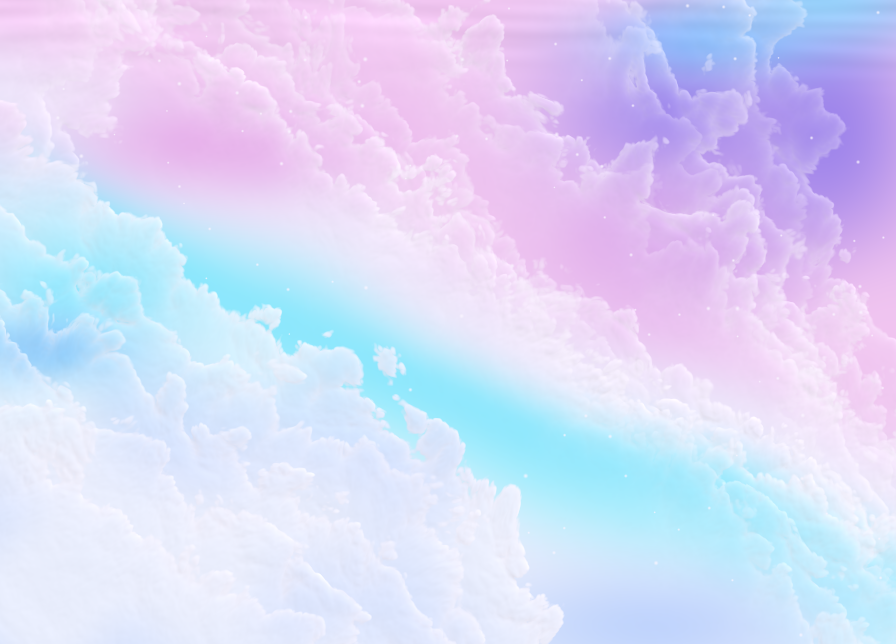
Write a Shadertoy shader that draws this background.

```glsl
const vec3 CYAN = vec3(0.52, 0.90, 0.99);
const vec3 AQUA = vec3(0.70, 0.94, 0.99);
const vec3 MIST = vec3(0.91, 0.93, 0.99);
const vec3 HAZE = vec3(0.92, 0.90, 0.98);
const vec3 PINK = vec3(0.94, 0.77, 0.94);
const vec3 ORCHID = vec3(0.88, 0.62, 0.90);
const vec3 VIOLET = vec3(0.62, 0.52, 0.92);
const vec3 BLUE = vec3(0.48, 0.69, 0.97);
const vec3 PERIWINKLE = vec3(0.75, 0.83, 0.99);
const vec3 RIM_WHITE = vec3(0.98, 0.96, 1.0);
const vec2 LIGHT_STEP = vec2(0.004, 0.006);
const float PUFF_SCALE = 5.5;
const float PUFF_HEIGHT = 0.20;
const float PUFF_MEAN = 0.40;
const float EDGE_SOFTNESS = 0.007;
const float RELIEF = 0.75;
const float STAR_GRID = 26.0;
const float STAR_SHARE = 0.16;
const int FRONT_TIERS = 5;
const int RIDGE_COUNT = 6;
// Ridge position, outward angle and brightness
const vec4 RIDGES[RIDGE_COUNT] = vec4[](
    vec4(1.31, 0.70, 0.28, 0.55), vec4(1.18, 0.70, 0.46, 0.65),
    vec4(1.01, 0.75, 0.90, 0.65), vec4(0.80, 0.645, 0.95, 0.75),
    vec4(0.22, 0.90, -0.50, 0.60), vec4(1.25, 0.19, 0.75, 0.55));

vec2 hash2(vec2 cell) {
    vec2 q = vec2(dot(cell, vec2(127.1, 311.7)), dot(cell, vec2(269.5, 183.3)));
    return fract(sin(q) * 43758.5);
}

float cornerSlope(vec2 cell, vec2 corner, vec2 f) {
    return dot(hash2(cell + corner) * 2.0 - 1.0, f - corner);
}

float gradientNoise(vec2 p) {
    vec2 cell = floor(p), f = fract(p), x = vec2(1, 0), y = vec2(0, 1);
    vec2 u = f * f * f * (f * (f * 6.0 - 15.0) + 10.0);
    return mix(mix(cornerSlope(cell, vec2(0), f), cornerSlope(cell, x, f), u.x),
               mix(cornerSlope(cell, y, f), cornerSlope(cell, x + y, f), u.x), u.y);
}

// Rounded lobes with sharp creases
float billow(vec2 p) {
    p *= PUFF_SCALE;
    p += 0.3 * vec2(gradientNoise(p + 3.7), gradientNoise(p + 9.2));
    float sum = 0.0, weight = 1.0;
    for (int i = 0; i < 5; i++) {
        sum += weight * abs(gradientNoise(p));
        p = mat2(1.6, 1.2, -1.2, 1.6) * p + 5.3;
        weight *= 0.56;
    }
    return sum;
}

void tint(inout vec3 col, vec2 p, vec2 center, vec2 radius, vec3 tone) {
    vec2 q = (p - center) / radius;
    col = mix(col, tone, exp(-dot(q, q)));
}

float bankDepth(vec2 p, vec2 point, float angle) {
    return dot(point - p, vec2(cos(angle), sin(angle)));
}

float cover(float depth) { return smoothstep(-EDGE_SOFTNESS, EDGE_SOFTNESS, depth); }

// Thin bright lip over a wide soft glow
float rimLight(float depth) {
    float inside = max(depth, 0.0);
    return cover(depth) * (0.5 * exp(-inside / 0.014) + 0.5 * exp(-inside / 0.07));
}

vec3 skyColor(vec2 p) {
    float t = (p.y - 0.742 + 0.448 * p.x) / 1.096 + 0.06 * gradientNoise(p * 3.0);
    vec3 col = mix(MIST, AQUA, smoothstep(-0.24, -0.08, t));
    col = mix(col, CYAN, 0.85 * exp(-pow((t + 0.03) / 0.075, 2.0)));
    col = mix(col, HAZE, smoothstep(-0.02, 0.11, t));
    col = mix(col, PINK, smoothstep(0.09, 0.24, t));
    tint(col, p, vec2(0.36, 0.78), vec2(0.24, 0.08), mix(ORCHID, PINK, 0.3));
    tint(col, p, vec2(1.10, 0.65), vec2(0.21, 0.14), mix(ORCHID, VIOLET, 0.2));
    tint(col, p, vec2(1.05, 0.83), vec2(0.18, 0.11), VIOLET);
    tint(col, p, vec2(1.28, 0.80), vec2(0.15, 0.19), VIOLET);
    tint(col, p, vec2(1.11, 0.94), vec2(0.17, 0.06), BLUE);
    tint(col, p, vec2(1.28, 1.00), vec2(0.18, 0.07), mix(BLUE, AQUA, 0.5));
    tint(col, p, vec2(1.38, 0.48), vec2(0.15, 0.12), PINK);
    tint(col, p, vec2(1.02, 0.03), vec2(0.26, 0.09), PERIWINKLE);
    return col;
}

vec3 frontColor(vec2 p) {
    vec3 col = mix(MIST, PERIWINKLE, 0.6 * smoothstep(-0.25, 0.35, gradientNoise(p * 4.0)));
    col = mix(col, AQUA, 0.55 * smoothstep(0.25, 0.55, p.y));
    tint(col, p, vec2(0.05, 0.84), vec2(0.20, 0.12), mix(PINK, HAZE, 0.4));
    tint(col, p, vec2(0.13, 0.55), vec2(0.14, 0.08), CYAN);
    tint(col, p, vec2(0.07, 0.46), vec2(0.11, 0.05), mix(BLUE, CYAN, 0.4));
    return col;
}

float stars(vec2 p) {
    vec2 cell = floor(p * STAR_GRID), rnd = hash2(cell);
    float dist = length(fract(p * STAR_GRID) - 0.2 - 0.6 * hash2(cell + 41.0));
    return step(rnd.x, STAR_SHARE) * smoothstep(0.05 + 0.08 * rnd.y, 0.0, dist);
}

void mainImage(out vec4 fragColor, in vec2 fragCoord) {
    vec2 p = fragCoord / iResolution.y;
    vec3 col = skyColor(p);
    col += 0.10 * smoothstep(0.82, 1.0, p.y) * gradientNoise(vec2(p.x * 5.0 + p.y * 8.0, p.y * 45.0));
    // Ridges from far to near, each with inner folds
    for (int i = 0; i < RIDGE_COUNT * 2; i++) {
        vec4 ridge = RIDGES[i / 2];
        vec2 q = p + float(i) * 3.1;
        float puff = billow(q), fold = float(i % 2);
        float depth = bankDepth(p, ridge.xy, ridge.z) + PUFF_HEIGHT * (puff - PUFF_MEAN) - 0.055 * fold;
        float broken = mix(1.0, smoothstep(-0.3, 0.3, gradientNoise(q * 5.0)), 0.3 + 0.4 * fold);
        float rim = rimLight(depth) * ridge.w * broken;
        col = mix(col, RIM_WHITE, rim) + RELIEF * (puff - billow(q + LIGHT_STEP)) * rim;
    }
    col = mix(col, RIM_WHITE, 0.8 * stars(p));
    // Near cloud bank in stacked tiers
    for (int i = 0; i < FRONT_TIERS; i++) {
        vec2 q = p + float(i) * 7.3;
        float puff = billow(q);
        float depth = min(bankDepth(p, vec2(0.44, 0.515), 0.94), bankDepth(p, vec2(0.84, 0.15), 0.15));
        depth += PUFF_HEIGHT * (puff - PUFF_MEAN) - 0.09 * float(i);
        float body = cover(depth), rim = rimLight(depth);
        col = mix(col, frontColor(p), body * (i == 0 ? 0.92 : 0.55));
        col = mix(col, RIM_WHITE, 0.7 * rim) + RELIEF * (puff - billow(q + LIGHT_STEP)) * (0.5 * rim + 0.08 * body);
    }
    fragColor = vec4(clamp(col, 0.0, 1.0), 1.0);
}
```
